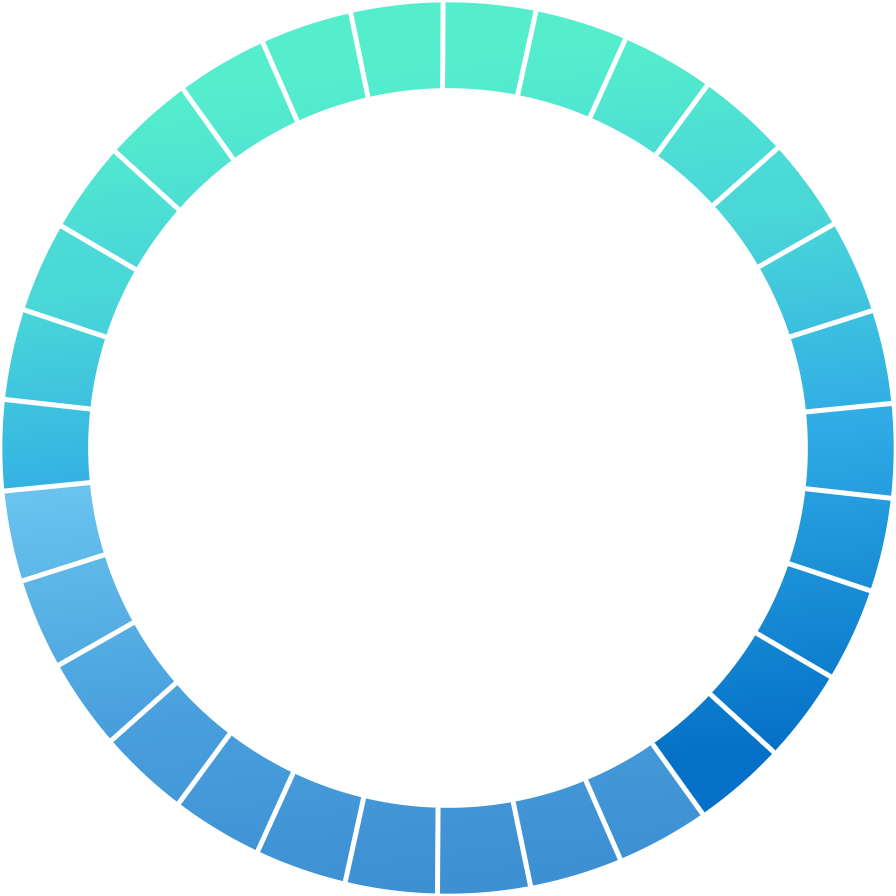
This background is drawn by a Shadertoy shader. Its source:

```glsl
// A segmented ring on white: teal to blue gradient, with a paler run of segments at the lower left.

const float TAU = 6.2831853;
const float SEGMENTS = 30.0;

// Gradient of the bright segments, t runs from top to bottom
vec3 brightColor(float t) {
    vec3 c = mix(vec3(0.33, 0.935, 0.80), vec3(0.29, 0.845, 0.845), smoothstep(0.04, 0.28, t));
    c = mix(c, vec3(0.19, 0.675, 0.90), clamp((t - 0.28) / 0.24, 0.0, 1.0));
    return mix(c, vec3(0.015, 0.44, 0.78), clamp((t - 0.52) / 0.36, 0.0, 1.0));
}

// Gradient of the pale segments
vec3 paleColor(float t) {
    vec3 c = mix(vec3(0.41, 0.765, 0.935), vec3(0.285, 0.625, 0.865), clamp((t - 0.50) / 0.26, 0.0, 1.0));
    return mix(c, vec3(0.24, 0.565, 0.825), clamp((t - 0.76) / 0.22, 0.0, 1.0));
}

void mainImage(out vec4 fragColor, in vec2 fragCoord) {
    vec2 p = (fragCoord - 0.5 * iResolution.xy) / min(iResolution.x, iResolution.y);
    float pixel = 1.0 / min(iResolution.x, iResolution.y);

    // Ring band
    float ringDist = abs(length(p) - 0.4495) - 0.0479;

    // Clockwise segments, cut from a point slightly left of the centre
    vec2 q = p + vec2(0.0086, 0.0);
    float turn = fract(atan(q.x, q.y) / TAU - 0.001);
    float slot = turn * SEGMENTS;
    float lineAngle = (fract(slot + 0.5) - 0.5) * TAU / SEGMENTS;
    float gapDist = 0.0028 - length(q) * abs(sin(lineAngle));

    // Slightly tilted vertical gradient
    float t = 0.5 - p.y + 0.12 * p.x;
    float index = floor(slot);
    bool isPale = index >= 12.0 && index < 22.0;
    vec3 segment = isPale ? paleColor(t) : brightColor(t);

    // Smooth edges over the white ground
    float cover = clamp(0.5 - max(ringDist, gapDist) / pixel, 0.0, 1.0);
    fragColor = vec4(mix(vec3(1.0), segment, cover), 1.0);
}
```
